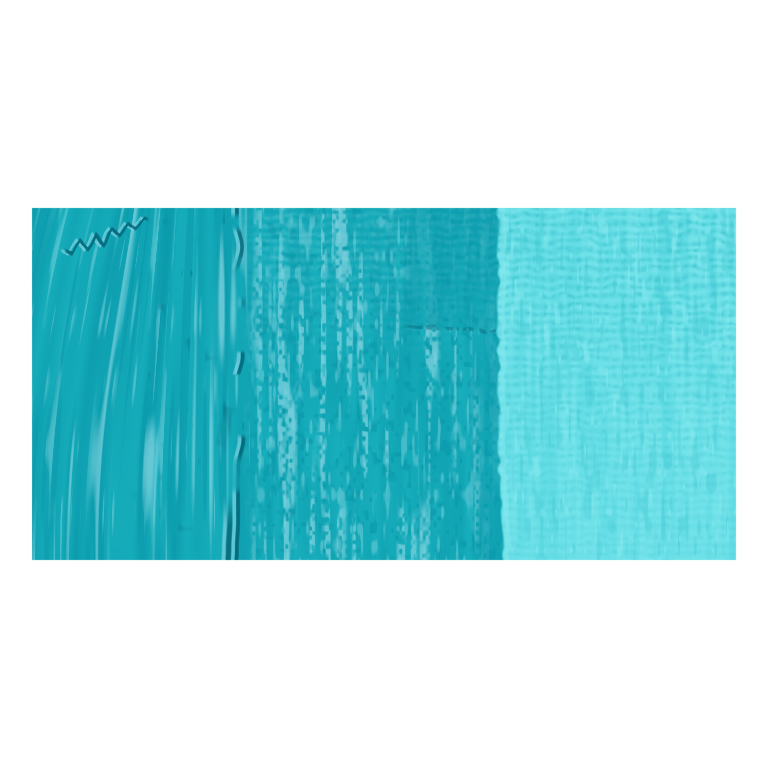
Write a three.js fragment shader that draws this texture.

```glsl
varying vec2 vUv;

const vec3 DEEP = vec3(0.03, 0.59, 0.66);
const vec3 TEAL = vec3(0.09, 0.68, 0.735);
const vec3 SHINE = vec3(0.51, 0.83, 0.88);
const vec3 SHADOW = vec3(0.01, 0.36, 0.44);
const vec3 TINT = vec3(0.38, 0.86, 0.895);
const vec3 TINT_DARK = vec3(0.23, 0.77, 0.81);
const vec3 TINT_SHINE = vec3(0.54, 0.92, 0.94);

float hash(vec2 p) {
  return fract(sin(dot(p, vec2(127.1, 311.7))) * 43758.5453);
}

float noise(vec2 p) {
  vec2 i = floor(p), f = fract(p);
  f = f * f * (3.0 - 2.0 * f);
  return mix(mix(hash(i), hash(i + vec2(1.0, 0.0)), f.x),
             mix(hash(i + vec2(0.0, 1.0)), hash(i + vec2(1.0, 1.0)), f.x), f.y);
}

float box(vec2 p, vec2 lo, vec2 hi, float soft) {
  vec2 a = smoothstep(lo - soft, lo + soft, p);
  vec2 b = 1.0 - smoothstep(hi - soft, hi + soft, p);
  return a.x * a.y * b.x * b.y;
}

float line(float d, float width) {
  return 1.0 - smoothstep(width * 0.4, width, abs(d));
}

// Long bristle marks, kept where the noise exceeds a threshold
float streaks(vec2 p, vec2 scale, float threshold) {
  return smoothstep(threshold, threshold + 0.22, noise(p * scale));
}

// Canvas threads: horizontal rows with broken vertical gaps
float weave(vec2 p, float count) {
  vec2 q = p * count + 0.7 * vec2(noise(p * 60.0), noise(p * 60.0 + 9.0));
  float rows = 0.5 + 0.5 * sin(6.2832 * q.y);
  float columns = 0.5 + 0.5 * sin(6.2832 * q.x);
  return rows * (0.5 + 0.5 * columns) * (0.4 + 0.9 * noise(p * vec2(190.0, 260.0)));
}

// Thick paint swept in leaning arcs
vec3 thickPaint(vec2 p) {
  float h = p.y - 0.27;
  float lean = 1.0 - smoothstep(0.14, 0.29, p.x);
  vec2 q = vec2(p.x - 0.28 * h * h * lean, p.y);
  vec3 c = mix(DEEP, TEAL, 0.3 + 0.7 * noise(q * vec2(70.0, 3.0)));
  c = mix(c, DEEP, 0.5 * streaks(q + 3.0, vec2(150.0, 5.0), 0.55));
  c = mix(c, SHINE, 0.75 * streaks(q, vec2(135.0, 5.0), 0.73));
  c = mix(c, SHINE, 0.5 * streaks(q + 7.0, vec2(240.0, 12.0), 0.74));
  float pits = streaks(q + 5.0, vec2(120.0, 45.0), 0.84);
  return mix(c, SHADOW, 0.55 * pits * smoothstep(0.15, 0.26, p.x));
}

// Thinner paint with fine vertical lines broken by the canvas
vec3 thinPaint(vec2 p) {
  float seam = 0.572 - 0.05 * (p.x - 0.53) + 0.006 * noise(p * 55.0);
  float patchMask = smoothstep(0.52, 0.54, p.x) * smoothstep(seam - 0.003, seam + 0.003, p.y);
  float edgeBand = smoothstep(0.61, 0.635, p.x);
  float calm = 1.0 - 0.65 * max(patchMask, edgeBand);
  float grain = noise(p * vec2(230.0, 170.0));
  vec3 c = mix(DEEP, TEAL, 0.45 + 0.6 * noise(p * vec2(100.0, 12.0)));
  c = mix(c, DEEP, 0.6 * smoothstep(0.6, 0.9, noise(p * vec2(180.0, 120.0) + 4.0)));
  float lines = streaks(p, vec2(145.0, 7.0), 0.56);
  c = mix(c, SHINE, 0.72 * calm * lines * smoothstep(0.15, 0.65, grain));
  c = mix(c, SHINE, 0.45 * calm * streaks(p + 2.0, vec2(210.0, 45.0), 0.65));
  float upper = smoothstep(0.5, 0.7, p.y);
  c = mix(c, SHINE, 0.28 * upper * weave(p, 86.0));
  c = mix(c, DEEP, 0.35 * max(patchMask, edgeBand));
  float seamLine = line(p.y - seam, 0.004) * smoothstep(0.52, 0.54, p.x);
  return mix(c, SHADOW, 0.4 * seamLine * smoothstep(0.3, 0.6, grain));
}

// Pale mixture showing the canvas most near the top
vec3 tintPaint(vec2 p) {
  float upper = smoothstep(0.3, 0.68, p.y);
  vec3 c = mix(TINT, TINT_SHINE, 0.6 * noise(p * vec2(170.0, 9.0)));
  c = mix(c, TINT_DARK, (0.22 + 0.4 * upper) * weave(p, 86.0));
  c = mix(c, TINT_DARK, 0.3 * streaks(p, vec2(190.0, 35.0), 0.62));
  return mix(c, TINT_SHINE, 0.5 * streaks(p + 6.0, vec2(210.0, 60.0), 0.7));
}

// Dark torn ridges standing on the thick paint
float ridges(vec2 p) {
  float wobble = 0.012 * (noise(vec2(p.y * 28.0, 2.0)) - 0.5);
  float broken = smoothstep(0.3, 0.55, noise(vec2(p.y * 38.0, 8.0)));
  float tall = line(p.x - 0.312 - wobble, 0.0035) * broken;
  float foot = line(p.x - 0.301 - wobble, 0.005) * (1.0 - smoothstep(0.31, 0.36, p.y));
  float zigzag = abs(fract(p.x * 48.0) - 0.5);
  float tear = 0.658 + 0.4 * (p.x - 0.085) + 0.024 * zigzag + 0.012 * noise(p * 50.0);
  float torn = line(p.y - tear, 0.004) * box(p, vec2(0.085, 0.6), vec2(0.192, 0.72), 0.003);
  return max(max(tall, foot), torn);
}

void main() {
  vec2 p = vUv;
  float ragged = 0.006 * (noise(p * vec2(30.0, 90.0)) - 0.5);
  vec3 paint = mix(thickPaint(p), thinPaint(p), smoothstep(0.315, 0.345, p.x + ragged));
  paint = mix(paint, SHADOW, 0.75 * ridges(p));
  paint = mix(paint, SHINE, 0.7 * ridges(p + vec2(0.005, 0.0)) * (1.0 - ridges(p)));

  // Boundary between the full colour and the tint
  float border = 0.649 + 0.006 * (1.0 - smoothstep(0.27, 0.45, p.y)) + ragged;
  paint = mix(paint, tintPaint(p), smoothstep(border - 0.002, border + 0.002, p.x));
  paint = mix(paint, TINT_SHINE, 0.4 * line(p.x - border - 0.006, 0.005));

  float swatch = box(p, vec2(0.0417, 0.2708), vec2(0.9583, 0.7292), 0.001);
  gl_FragColor = vec4(mix(vec3(1.0), paint, swatch), 1.0);
}
```
